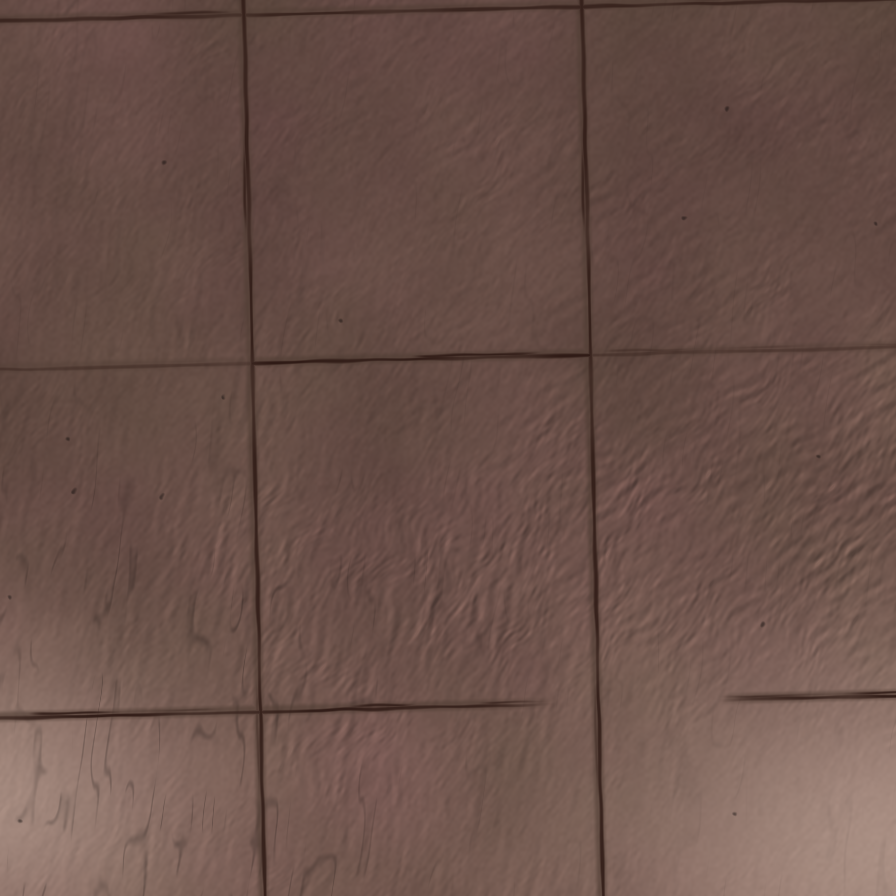
This texture is drawn by a WebGL 1 fragment shader. Its source:

```glsl
precision highp float;
// Brown stone floor tiles with skewed dark joints, rippled relief and two soft reflections.
uniform vec2 u_resolution;

const vec2 TILE_SIZE = vec2(0.3775, 0.389);
const vec2 FIRST_JOINT = vec2(0.272, 0.0235);   // measured from the top left
const vec2 SKEW = vec2(-0.0235, 0.025);
const float STRAND_WIDTH = 0.0021;
const float GROUT_WIDTH = 0.0085;
const float RELIEF = 0.19;
const float RELIEF_STEP = 0.0024;
const float PIT_GRID = 19.0;

const vec3 SHADE_COLOR = vec3(0.352, 0.262, 0.236);
const vec3 CLAY_COLOR = vec3(0.470, 0.360, 0.325);
const vec3 GLARE_COLOR = vec3(0.675, 0.572, 0.525);
const vec3 JOINT_COLOR = vec3(0.185, 0.105, 0.085);
const vec3 GROUT_COLOR = vec3(0.315, 0.242, 0.205);
const vec3 TINT_SHIFT = vec3(0.014, -0.006, 0.012);

float hash(vec2 p) {
  p = fract(p * vec2(0.1031, 0.1137));
  p += dot(p, p.yx + 33.33);
  return fract((p.x + p.y) * p.x * 17.31);
}

float noise(vec2 p) {
  vec2 i = floor(p), f = fract(p);
  f = f * f * (3.0 - 2.0 * f);
  return mix(mix(hash(i + 350.0), hash(i + vec2(351.0, 350.0)), f.x),
             mix(hash(i + vec2(350.0, 351.0)), hash(i + 351.0), f.x), f.y);
}

float fbm(vec2 p) {
  float sum = 0.0, amp = 0.5;
  for (int i = 0; i < 4; i++) {
    sum += amp * noise(p);
    p = p * 2.03 + 7.1;
    amp *= 0.5;
  }
  return sum / 0.9375;
}

// Noise stretched along the given angle
float grain(vec2 p, float angle, vec2 frequency) {
  float c = cos(angle), s = sin(angle);
  return noise(vec2(c * p.x + s * p.y, c * p.y - s * p.x) * frequency);
}

// Ripples turn from steep at the lower left to shallow at the upper right
float rippleHeight(vec2 p) {
  vec2 q = p + 0.012 * (vec2(noise(p * 26.0), noise(p * 26.0 + 31.0)) - 0.5);
  float turn = smoothstep(0.6, 1.45, p.x + p.y);
  float steep = grain(q, 1.4, vec2(32.0, 125.0));
  float shallow = grain(q, 0.62, vec2(48.0, 125.0));
  return mix(steep, shallow, turn) + 0.4 * grain(q, 1.0, vec2(90.0, 230.0));
}

float glare(vec2 p, vec2 center, vec2 radius) {
  vec2 d = (p - center) / radius;
  return exp(-dot(d, d));
}

// Joint of two frayed strands in soft grout: x is the dark core, y the grout
vec2 joint(float side, float along, float pixel) {
  float drift = 0.0016 * (noise(vec2(along * 31.0, 4.0)) - 0.5);
  float width = STRAND_WIDTH * (0.6 + 0.8 * noise(vec2(along * 24.0, 17.0)));
  float first = 1.0 - smoothstep(0.2 * width, width + pixel, abs(side - drift));
  float second = 1.0 - smoothstep(0.0, 0.7 * width + pixel, abs(side + 0.0034 + drift));
  first *= 0.55 + 0.6 * noise(vec2(along * 19.0, 41.0));
  second *= 0.9 * smoothstep(0.35, 0.75, noise(vec2(along * 14.0, 63.0)));
  float grout = 1.0 - smoothstep(0.25 * GROUT_WIDTH, GROUT_WIDTH, abs(side + 0.0015));
  return vec2(min(max(first, second), 1.0), grout);
}

void main() {
  vec2 uv = gl_FragCoord.xy / u_resolution;
  vec2 top = vec2(uv.x, 1.0 - uv.y);
  float pixel = 1.0 / min(u_resolution.x, u_resolution.y);

  // Skewed tile grid
  vec2 grid = (top + SKEW * top.yx - FIRST_JOINT) / TILE_SIZE;
  vec2 id = floor(grid + 0.5), tile = floor(grid);
  vec2 side = (grid - id) * TILE_SIZE;

  // Lighting, cloudy stain and tint per tile
  float level = 0.25 + 0.52 * smoothstep(0.2, 1.0, top.y) + 0.75 * (fbm(uv * 7.0) - 0.5);
  level += 0.1 * (hash(tile + 12.0) - 0.5) + 0.15 * smoothstep(0.6, 1.0, uv.x) * smoothstep(0.2, 0.6, top.y);
  vec3 color = mix(SHADE_COLOR, CLAY_COLOR, level);
  color += TINT_SHIFT * (fbm(uv * 7.0 + 20.0) - 0.5) * 1.6;
  float shine = 0.85 * glare(uv, vec2(-0.02, 0.10), vec2(0.22, 0.15))
              + 0.95 * glare(uv, vec2(1.02, 0.05), vec2(0.29, 0.19));
  color = mix(color, GLARE_COLOR, min(shine, 1.0));

  // Embossed ripples, strongest in the middle and right of the second row
  float rough = 0.36 + 0.65 * glare(uv, vec2(0.46, 0.31), vec2(0.25, 0.17))
              + 0.7 * glare(uv, vec2(0.86, 0.44), vec2(0.28, 0.18));
  rough *= (1.0 - 0.7 * min(shine, 1.0)) * (0.5 + noise(uv * 13.0));
  float slope = rippleHeight(uv) - rippleHeight(uv + RELIEF_STEP * vec2(-0.8, 0.6));
  color *= 1.0 + RELIEF * rough * clamp(slope * 2.4, -1.0, 1.0);

  // Hairline scratches, dense at the lower left, and rare pits
  vec2 bent = uv + 0.006 * noise(uv * 20.0);
  float hair = 1.0 - smoothstep(0.0, 0.11, abs(grain(bent, 1.45, vec2(17.0, 85.0)) - 0.5));
  hair *= smoothstep(0.5, 0.75, noise(uv * vec2(45.0, 22.0) + 9.0));
  float hairArea = (1.0 - smoothstep(0.25, 0.62, uv.y)) * (1.0 - smoothstep(0.25, 0.6, uv.x));
  color *= 1.0 - hair * (0.04 + 0.14 * hairArea);
  vec2 cell = floor(uv * PIT_GRID);
  vec2 pitOffset = fract(uv * PIT_GRID) - 0.2 - 0.6 * vec2(hash(cell + 3.0), hash(cell + 8.0));
  float pit = 1.0 - smoothstep(0.01, 0.05 + PIT_GRID * pixel, length(pitOffset + 0.06 * noise(uv * 160.0)));
  color *= 1.0 - 0.38 * pit * step(0.96, hash(cell + 21.0));
  color += 0.016 * (noise(uv * 230.0) - 0.5);

  // Joints: the middle row is faint at its sides, the lowest one is worn away
  float worn = smoothstep(0.52, 0.63, uv.x) * (1.0 - smoothstep(0.80, 0.85, uv.x));
  float inMiddle = step(0.0, grid.x) * (1.0 - step(1.0, grid.x));
  float strength = id.y < 0.5 ? 0.75 : (id.y < 1.5 ? mix(0.35, 1.0, inMiddle) : 0.95 * (1.0 - worn));
  vec2 upright = joint(side.x, top.y, pixel) * vec2(0.85, 1.0);
  vec2 level2 = joint(side.y, top.x + 5.0 * id.y, pixel) * vec2(strength, sqrt(strength));
  vec2 seam = max(upright, level2);
  color = mix(color, GROUT_COLOR, 0.6 * seam.y);
  color = mix(color, JOINT_COLOR, seam.x);

  gl_FragColor = vec4(clamp(color, 0.0, 1.0), 1.0);
}
```
